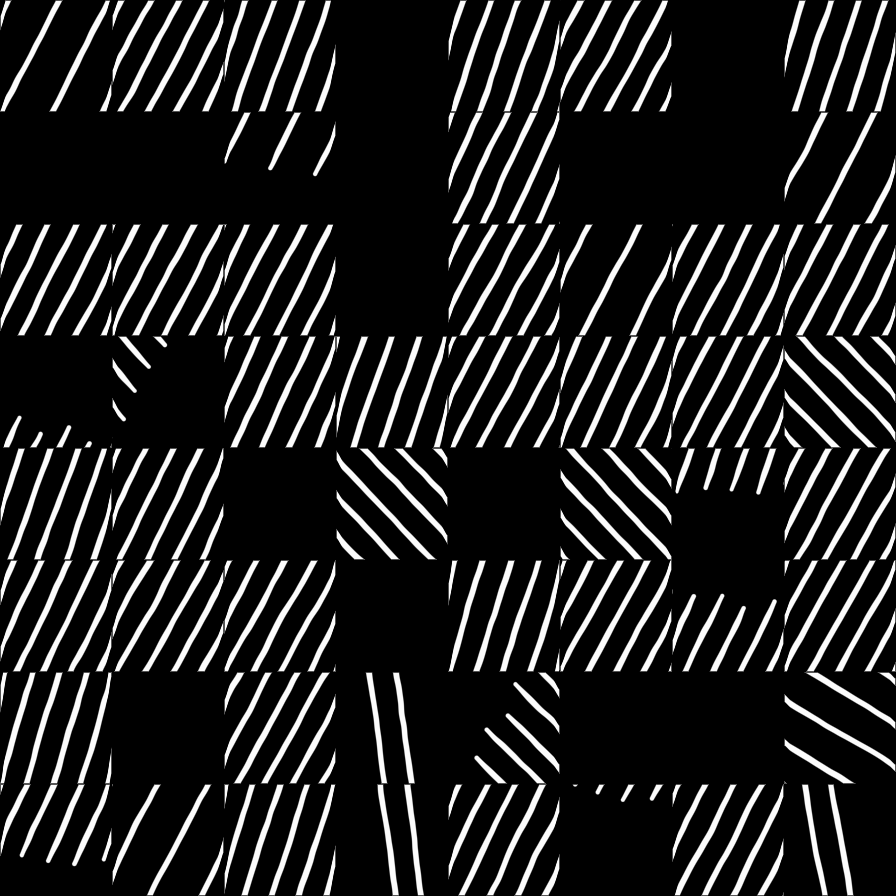
This pattern is drawn by a WebGL 1 fragment shader. Its source:

```glsl
precision highp float;
// Grid of square tiles hatched with wobbly white strokes on black, some broken or empty.

#define GRID 8.0          // tiles across and down
#define SPACING 0.222     // distance between strokes, in tiles
#define HALF_WIDTH 0.0255 // half stroke width, in tiles
#define WOBBLE 0.010      // sideways drift of a stroke
#define LEAN 63.0         // usual stroke angle, in degrees
#define GAP 0.006         // half of the dark seam between tiles
#define EMPTY 0.16        // share of blank tiles
#define STUBS 0.21        // up to here: only corner stubs
#define PARTIAL 0.34      // up to here: strokes cut short
#define SEED 4.7
#define INK vec3(0.99)
#define GROUND vec3(0.0)

uniform vec2 u_resolution;

float hash(vec2 p) {
  vec3 q = fract(vec3(p.xyx) * vec3(0.1031, 0.1030, 0.0973) + SEED * 0.137);
  q += dot(q, q.yzx + 33.33);
  return fract((q.x + q.y) * q.z);
}

// Smooth value noise along one axis, from -1 to 1
float noise(float x, float row) {
  float i = floor(x);
  float f = fract(x);
  f = f * f * (3.0 - 2.0 * f);
  return 2.0 * mix(hash(vec2(i, row)), hash(vec2(i + 1.0, row)), f) - 1.0;
}

// Stroke angle in degrees (x), spacing (y) and largest stroke count (z)
vec3 hatchStyle(float kind, float vary) {
  if (kind < 0.67) return vec3(LEAN + 5.0 * (vary - 0.5), SPACING, 9.0);
  if (kind < 0.78) return vec3(72.0 + 4.0 * (vary - 0.5), SPACING * 1.05, 9.0);
  if (kind < 0.85) return vec3(134.0 + 6.0 * (vary - 0.5), SPACING * 1.06, 9.0);
  if (kind < 0.92) return vec3(99.0 + 5.0 * (vary - 0.5), SPACING * 1.05, 2.0);
  if (kind < 0.95) return vec3(vary < 0.5 ? 37.0 : 149.0, SPACING * 1.5, 9.0);
  return vec3(LEAN, SPACING * 1.8, 9.0);
}

// How far strokes run along their direction before they end
float strokeReach(float wear, float vary) {
  if (wear < EMPTY) return -2.0;
  if (wear < STUBS) return -0.42;
  if (wear < PARTIAL) return mix(-0.25, 0.2, vary);
  return 2.0;
}

// Signed distance to the nearest stroke of a tile; p is centred on the tile
float strokes(vec2 p, vec2 tile) {
  float vary = hash(tile + 31.0);
  vec3 style = hatchStyle(hash(tile + 7.0), vary);
  float angle = radians(style.x);
  vec2 along = vec2(cos(angle), sin(angle));
  float t = dot(p, along);
  float across = dot(p, vec2(along.y, -along.x)) / style.y + hash(tile + 53.0);

  float id = floor(across + 0.5);
  float row = id + 17.0 * tile.x + 151.0 * tile.y;
  float drift = noise(t * 2.6 + 9.0, row) + 0.3 * noise(t * 9.0 + 40.0, row + 0.5);
  float side = (across - id) * style.y + WOBBLE * drift;

  // Ragged rounded ends, stepping from stroke to stroke
  float flip = hash(tile + 71.0) < 0.5 ? -1.0 : 1.0;
  float end = strokeReach(hash(tile + 19.0), vary)
            + 0.07 * id * flip + 0.16 * (hash(vec2(row, 5.0)) - 0.5);
  float past = max(flip * t - end, 0.0);
  float taper = 1.0 - 0.25 * smoothstep(-0.2, 0.0, flip * t - end);
  float thickness = HALF_WIDTH * taper * (1.0 + 0.1 * noise(t * 5.0 + 20.0, row + 0.3));
  float d = length(vec2(side, past)) - thickness;
  return abs(id - 0.5) < 0.5 * style.z ? d : 1.0;
}

void main() {
  float side = min(u_resolution.x, u_resolution.y);
  vec2 grid = gl_FragCoord.xy / side * GRID;
  vec2 tile = floor(grid);
  vec2 p = fract(grid) - 0.5;
  float soft = 0.8 * GRID / side;

  // Strokes bend upright close to the left and right tile sides
  vec2 bent = p;
  bent.x += 0.025 * sign(p.x) * smoothstep(0.44, 0.5, abs(p.x));

  // Keep strokes inside the tile seam
  float seam = max(abs(p.x), abs(p.y)) - 0.5 + GAP;
  float d = max(strokes(bent, tile), seam);
  float ink = 1.0 - smoothstep(-soft, soft, d);
  gl_FragColor = vec4(mix(GROUND, INK, ink), 1.0);
}
```
